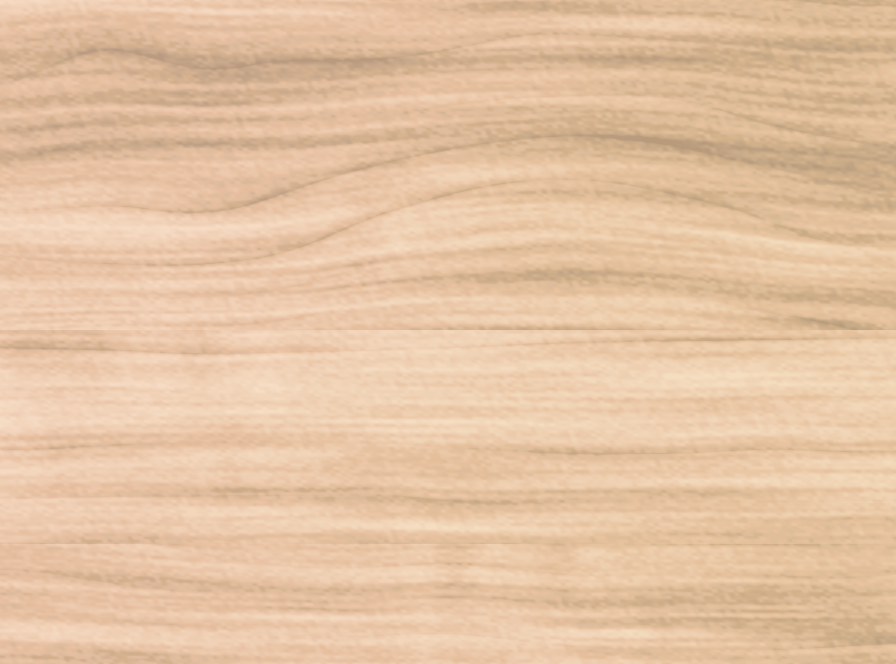
Give the GLSL for this texture, as a WebGL 2 fragment shader.

```glsl
#version 300 es
precision highp float;
// Pale wood boards with horizontal grain, joined along two level seams.
// A warped height field gives growth rings and streaks; their summed tone
// is looked up in a six-colour ramp, then tinted from rosy to straw.
#define SEAM_LOW 0.18
#define SEAM_HIGH 0.503
#define RING_COUNT 13.0
#define RING_WARP 0.17
#define RING_DEPTH 2.6
#define STREAK_DEPTH 2.2
#define PORE_DEPTH 1.25
#define FIGURE_DEPTH 1.5
#define SHADE_RIGHT 0.75
#define TONE_OFFSET 0.42

uniform vec2 u_resolution;
out vec4 fragColor;

float hash(vec2 p) {
  return fract(sin(dot(p, vec2(127.1, 311.7))) * 43758.5453);
}

// Smooth value noise centred on zero
float noise(vec2 p) {
  vec2 i = floor(p), f = fract(p);
  f = f * f * (3.0 - 2.0 * f);
  float low = mix(hash(i), hash(i + vec2(1, 0)), f.x);
  float high = mix(hash(i + vec2(0, 1)), hash(i + vec2(1, 1)), f.x);
  return mix(low, high, f.y) - 0.5;
}

// Streaks of several widths, long along x
float streaks(vec2 p) {
  float sum = 0.0;
  vec2 scale = vec2(0.9, 10.0);
  for (int k = 0; k < 4; k++) {
    float weight = k < 3 ? 1.0 : 0.8;
    sum += weight * noise(p * scale + float(k) * 17.3);
    scale *= vec2(1.7, 2.4);
  }
  return sum;
}

// Thin growth lines: crisp on one side, fading on the other
float ringLines(float field, vec2 p) {
  float slope = length(vec2(dFdx(field), dFdy(field))) * u_resolution.y;
  float index = floor(field + 0.5);
  float d = (field - index) / clamp(slope, 0.4 * RING_COUNT, 2.2 * RING_COUNT);
  float line = exp(-abs(d) / (d > 0.0 ? 0.010 : 0.003));
  float strength = 0.2 + 0.8 * hash(vec2(index, 4.7));
  float fade = smoothstep(-0.35, 0.25, noise(vec2(p.x * 3.0, index * 5.3)));
  return line * strength * mix(0.3, 1.0, fade);
}

// Linear step between two tones
float ramp(float from, float to, float tone) {
  return clamp((tone - from) / (to - from), 0.0, 1.0);
}

// Colour ramp from late wood to early wood
vec3 woodColor(float tone) {
  vec3 c = mix(vec3(0.73, 0.61, 0.50), vec3(0.79, 0.67, 0.55), ramp(-3.0, -2.0, tone));
  c = mix(c, vec3(0.84, 0.70, 0.56), ramp(-2.0, -1.3, tone));
  c = mix(c, vec3(0.87, 0.74, 0.62), ramp(-1.3, -0.8, tone));
  c = mix(c, vec3(0.90, 0.75, 0.62), ramp(-0.8, -0.3, tone));
  c = mix(c, vec3(0.92, 0.78, 0.66), ramp(-0.3, 0.4, tone));
  c = mix(c, vec3(0.94, 0.82, 0.71), ramp(0.4, 1.3, tone));
  return mix(c, vec3(0.965, 0.87, 0.77), ramp(1.3, 2.8, tone));
}

void main() {
  vec2 p = gl_FragCoord.xy / u_resolution.y;
  float across = gl_FragCoord.x / u_resolution.x;

  // Boards: the middle one is lighter and straighter
  float board = step(SEAM_LOW, p.y) + step(SEAM_HIGH, p.y);
  float middle = 1.0 - abs(board - 1.0);
  vec2 q = p + vec2(3.7, 1.9) * board;

  // Warped grain
  float warp = noise(q * vec2(1.7, 5.0)) + 0.25 * noise(q * vec2(4.5, 9.0));
  warp *= RING_WARP * mix(1.0, 0.2, middle);
  float ripple = 0.006 * noise(q * vec2(7.0, 12.0));
  vec2 grain = vec2(q.x, q.y + 0.35 * warp + ripple);
  float field = (q.y + warp + ripple) * RING_COUNT;

  // Cross figure in scattered patches, and fine slanted pores
  float patches = smoothstep(0.02, 0.3, noise(q * vec2(2.6, 4.0) + 8.1));
  float figure = patches * (noise(q * vec2(19.0, 5.0)) + 0.15);
  float pores = noise(vec2(p.x * 125.0 + p.y * 50.0, p.y * 200.0));

  // Tone
  float tone = TONE_OFFSET + 0.3 * middle;
  tone += STREAK_DEPTH * streaks(grain);
  tone -= RING_DEPTH * ringLines(field, q);
  tone += FIGURE_DEPTH * figure + PORE_DEPTH * pores;
  tone -= SHADE_RIGHT * (smoothstep(0.3, 1.1, across) - 0.3);

  // Seams
  float gap = min(abs(p.y - SEAM_LOW), abs(p.y - SEAM_HIGH));
  tone -= 0.5 * exp(-gap / 0.005);

  // Rosy left, straw right
  float hue = across + 0.4 * noise(q * vec2(1.2, 4.0) + 5.0);
  vec3 tint = mix(vec3(1.0, 0.992, 1.0), vec3(0.993, 1.0, 0.972), smoothstep(0.1, 1.0, hue));
  fragColor = vec4(woodColor(tone) * tint, 1.0);
}
```
